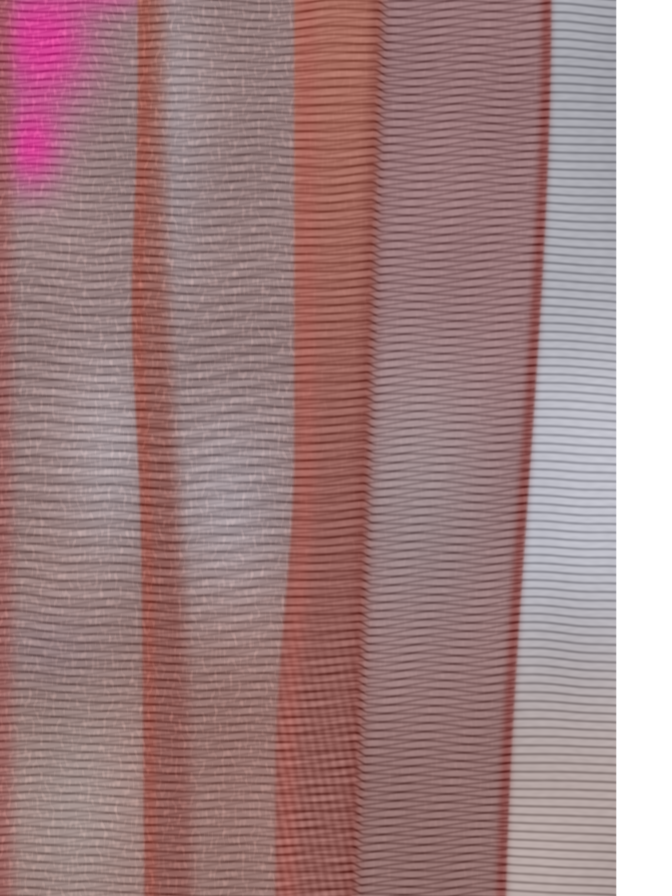
Write a WebGL 2 fragment shader that draws this texture.

```glsl
#version 300 es
precision highp float;
// Sheer rose curtain with vertical folds, fine woven ribs and a blurred pink bloom.
uniform vec2 u_resolution;
out vec4 fragColor;

vec2 hashGradient(vec2 cell) {
  vec2 h = vec2(dot(cell, vec2(127.1, 311.7)), dot(cell, vec2(269.5, 183.3)));
  return fract(sin(h) * 43758.5) * 2.0 - 1.0;
}

float gradientNoise(vec2 p) {
  vec2 i = floor(p), f = fract(p);
  vec2 w = f * f * f * (f * (f * 6.0 - 15.0) + 10.0);
  vec2 e = vec2(1.0, 0.0);
  float low = mix(dot(hashGradient(i), f), dot(hashGradient(i + e), f - e), w.x);
  float high = mix(dot(hashGradient(i + e.yx), f - e.yx),
                   dot(hashGradient(i + 1.0), f - 1.0), w.x);
  return mix(low, high, w.y);
}

float bump(float x, float center, float width) {
  float d = (x - center) / width;
  return exp(-d * d);
}

// Soft step across a fold edge
float edge(float at, float x, float blur) {
  return smoothstep(at - blur, at + blur, x);
}

// Narrow dark thread, once per unit of phase
float thread(float phase) {
  return pow(0.5 + 0.5 * cos(6.2832 * phase), 3.0);
}

void main() {
  vec2 uv = gl_FragCoord.xy / u_resolution;
  float x = uv.x, y = uv.y;
  float pixel = 1.0 / u_resolution.x;

  // Fold outlines, swaying with height
  float foldA = 0.215 - 0.010 * y - 0.012 * bump(y, 0.65, 0.16);
  float foldAEnd = mix(0.286, 0.243, smoothstep(0.0, 0.9, y));
  float foldB = mix(0.410, 0.438, smoothstep(0.14, 0.5, y));
  float foldBEnd = 0.530 + 0.040 * y;
  float hem = 0.751 + 0.069 * smoothstep(-0.1, 1.0, y);

  float inA = edge(foldA, x, 0.003) * (1.0 - edge(foldAEnd, x, 0.018));
  float inB = edge(foldB, x, 0.004) * (1.0 - edge(foldBEnd, x, 0.010));
  float inC = edge(foldBEnd, x, 0.010) * (1.0 - edge(hem, x, 0.003));
  float inPale = edge(hem, x, 0.003);
  float inLeft = 1.0 - edge(foldB, x, 0.004);

  // Blurred background light through the thin cloth
  float cloud = gradientNoise(uv * vec2(7.0, 6.0) + 3.0);
  vec3 color = mix(vec3(0.58, 0.46, 0.44), vec3(0.56, 0.47, 0.47), smoothstep(0.1, 0.6, y));
  color = mix(color, vec3(0.66, 0.62, 0.64), 0.75 * bump(x, 0.165, 0.07) * bump(y, 0.49, 0.13));
  color = mix(color, vec3(0.64, 0.61, 0.64), 0.75 * bump(x, 0.34, 0.09) * bump(y, 0.43, 0.12));
  color = mix(color, vec3(0.62, 0.57, 0.56), 0.7 * bump(x, 0.11, 0.09) * bump(y, 0.10, 0.15));
  color = mix(color, vec3(0.60, 0.55, 0.57), 0.7 * bump(x, 0.26, 0.05) * bump(y, 0.85, 0.2));
  color = mix(color, vec3(0.55, 0.40, 0.38), 0.7 * bump(x, 0.35, 0.12) * bump(y, 0.16, 0.16));
  color = mix(color, vec3(0.52, 0.44, 0.46), 0.6 * bump(x, 0.07, 0.08) * bump(y, 0.28, 0.05));
  color += 0.06 * cloud;

  // Bloom in the upper left corner
  float bloom = bump(x, 0.055, 0.075) * bump(y, 0.955, 0.075)
              + 0.75 * bump(x, 0.045, 0.042) * bump(y, 0.835, 0.045)
              + 0.5 * bump(x, 0.16, 0.06) * bump(y, 1.01, 0.025);
  color = mix(color, vec3(0.83, 0.22, 0.56), clamp(bloom * (1.0 + 0.5 * cloud), 0.0, 0.92));
  color = mix(color, vec3(0.58, 0.32, 0.31), 0.65 * (1.0 - smoothstep(0.0, 0.035, x)));

  // Layered folds and the pale outer panel
  vec3 rust = mix(vec3(0.55, 0.35, 0.33), vec3(0.64, 0.41, 0.36), smoothstep(0.3, 1.0, y));
  color = mix(color, mix(rust, vec3(0.50, 0.30, 0.28), 0.45), 0.85 * inA);
  color = mix(color, rust, inB);
  vec3 mauve = mix(vec3(0.54, 0.41, 0.40), vec3(0.57, 0.44, 0.45), smoothstep(0.0, 0.6, y));
  mauve = mix(mauve, vec3(0.60, 0.54, 0.55), 0.8 * bump(x, 0.62, 0.12) * bump(y, 0.45, 0.17));
  color = mix(color, mauve + 0.04 * cloud, inC);
  vec3 pale = mix(vec3(0.67, 0.61, 0.60), vec3(0.63, 0.63, 0.66), smoothstep(0.1, 0.4, y));
  pale += vec3(0.09, 0.09, 0.10) * bump(y, 0.47, 0.16);
  color = mix(color, pale + 0.05 * cloud, inPale);

  // Dense cloth along each fold edge
  color = mix(color, vec3(0.60, 0.32, 0.28), 0.65 * bump(x, foldA + 0.010, 0.010));
  color = mix(color, vec3(0.65, 0.36, 0.33), 0.6 * bump(x, foldB + 0.018, 0.016));
  color = mix(color, vec3(0.50, 0.27, 0.25), 0.55 * bump(x, foldBEnd - 0.006, 0.014));
  color = mix(color, vec3(0.50, 0.25, 0.24), 0.75 * bump(x, hem - 0.007, 0.009));

  // Horizontal ribs, bent by the cloth; a second layer crosses them
  float warp = 0.006 * gradientNoise(uv * vec2(9.0, 5.0));
  float ribY = y + warp + 0.03 * x - 0.05 * inB * (x - foldB);
  float ribs = thread(ribY * 104.0);
  float crossing = thread((y - 0.10 * (x - 0.5) + warp) * 112.0);
  float ribDepth = 0.12 + 0.05 * inPale;
  color -= ribDepth * (ribs - 0.31);
  color -= (0.10 * inC + 0.06 * inB + 0.05 * inLeft) * (crossing - 0.31);

  // Broad shimmer where the layers interfere
  float shimmer = sin(6.2832 * (y * 46.0 + 0.8 * sin(x * 9.0) + 2.0 * warp * 40.0));
  color += 0.035 * shimmer * (inLeft * bump(y, 0.5, 0.3) + 0.6 * inB);
  float mesh = sin(y * 330.0 + x * 190.0) * sin(y * 200.0 - x * 290.0);
  color += 0.05 * mesh * inB * (1.0 - smoothstep(0.15, 0.4, y));

  // Bright flecks of weft between the ribs
  float fleck = gradientNoise(vec2(x * 170.0, ribY * 104.0));
  color += vec3(0.17, 0.14, 0.13) * max(fleck, 0.0) * (0.25 + 0.75 * inLeft) * (1.0 - inPale);
  color += 0.03 * gradientNoise(uv * vec2(60.0, 240.0));

  // Blank margin on the right
  color = mix(color, vec3(1.0), edge(0.917, x, pixel));
  fragColor = vec4(clamp(color, 0.0, 1.0), 1.0);
}
```
